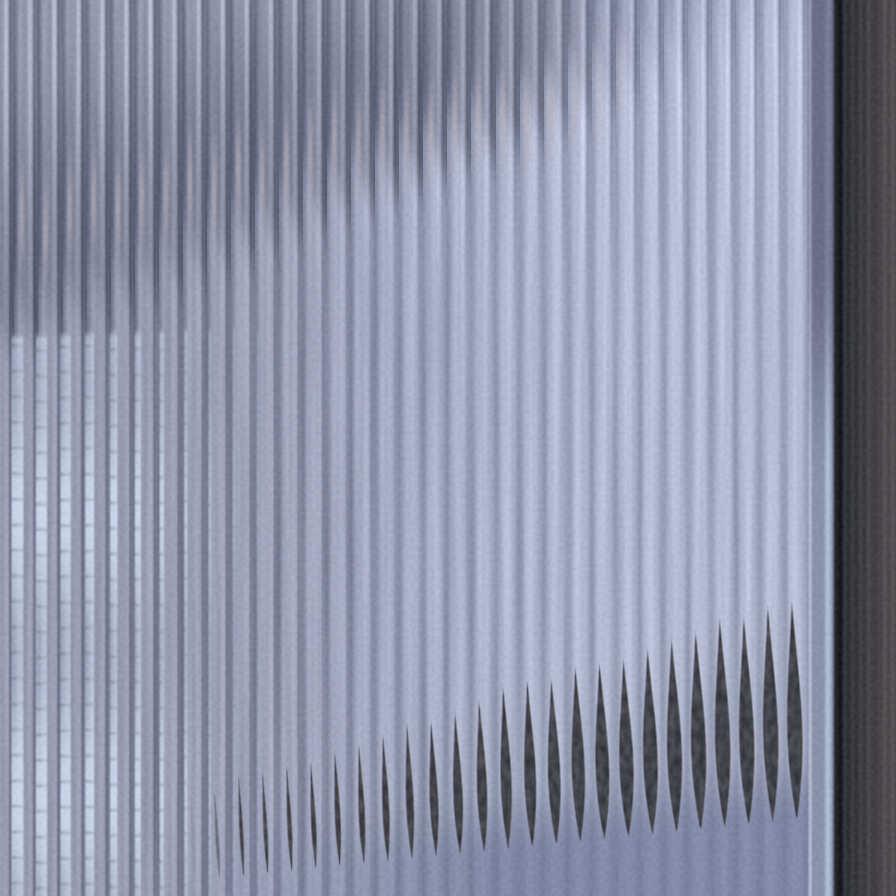
Reproduce this texture procedurally as a three.js fragment shader.

```glsl
varying vec2 vUv;

const float PI = 3.14159265;
const float FLUTES = 37.25;
const float PANE_EDGE = 0.902;

float hash(float n) {
  return fract(sin(n * 91.35) * 4375.85);
}

vec2 gradientAt(vec2 cell) {
  float angle = 2.0 * PI * hash(dot(cell, vec2(1.37, 7.91)));
  return vec2(cos(angle), sin(angle));
}

float gradientNoise(vec2 p) {
  vec2 i = floor(p), f = fract(p);
  vec2 u = f * f * f * (f * (f * 6.0 - 15.0) + 10.0);
  vec2 e = vec2(1.0, 0.0);
  float low = mix(dot(gradientAt(i), f), dot(gradientAt(i + e.xy), f - e.xy), u.x);
  float high = mix(dot(gradientAt(i + e.yx), f - e.yx), dot(gradientAt(i + e.xx), f - e.xx), u.x);
  return mix(low, high, u.y);
}

// Soft line of a given half width
float line(float x, float center, float halfWidth, float blur) {
  return 1.0 - smoothstep(halfWidth - blur, halfWidth + blur, abs(x - center));
}

// Signed distance to the nearest repeat of a phase, in flutes
float flutePhase(float flute, float center) {
  return fract(flute - center + 0.5) - 0.5;
}

// Blurred room behind the glass, bent a little by each flute
vec3 backdrop(vec2 uv, float flute) {
  vec3 shadow = vec3(0.47, 0.49, 0.58);
  vec3 mid = vec3(0.56, 0.58, 0.67);
  vec3 light = vec3(0.685, 0.71, 0.80);
  float bend = flutePhase(flute, 0.1) * 0.09;
  float above = uv.y + bend - 0.62 - 0.42 * uv.x;
  vec3 lit = mix(mid, light, smoothstep(0.05, 0.75, uv.x));
  vec3 upper = mix(shadow, mid, smoothstep(0.1, 0.32, above));
  upper = mix(upper, light, 0.8 * smoothstep(0.45, 0.85, uv.x));
  return mix(lit, upper, smoothstep(-0.03, 0.05, above));
}

// Rounded ridge, dark groove and thin glints
float fluteShade(vec2 uv, float flute) {
  float left = 1.0 - smoothstep(0.2, 0.6, uv.x);
  float top = smoothstep(0.6, 0.95, uv.y);
  float shade = 0.048 * cos(2.0 * PI * (flute - 0.08));
  shade -= 0.05 * line(flutePhase(flute, 0.6), 0.0, 0.12, 0.12);
  shade += 0.035 * left * cos(4.0 * PI * (flute - 0.8));
  shade -= 0.09 * max(left, top) * line(flutePhase(flute, 0.42), 0.0, 0.05, 0.05);
  shade += 0.10 * top * line(flutePhase(flute, 0.25), 0.0, 0.08, 0.08);
  return shade;
}

// Bright window panes squeezed into strips at the left
float windowStrip(vec2 uv, float flute) {
  float halfWidth = mix(0.25, 0.04, smoothstep(0.0, 0.27, uv.x));
  float strip = line(flutePhase(flute, 0.73), 0.0, halfWidth, 0.07);
  float top = 1.0 - smoothstep(0.618, 0.63, uv.y - 0.03 * uv.x);
  float row = uv.y * 35.0 + 0.25 * hash(floor(flute));
  float bar = line(fract(row), 0.5, 0.06, 0.09);
  float glow = 0.78 + 0.22 * cos(uv.y * 20.0 - 8.5);
  float fade = 1.0 - smoothstep(0.15, 0.36, uv.x);
  return strip * top * glow * fade * (1.0 - 0.4 * bar);
}

// Dark leaning blades that grow toward the right
float blade(vec2 uv, float flute) {
  float id = floor(flute + 0.5);
  float x = id / FLUTES;
  float tip = 0.04 + 0.34 * x + 0.014 * (hash(id) - 0.5);
  float base = 0.1 * x - 0.005;
  float t = clamp((uv.y - base) / (tip - base), 0.0, 1.0);
  float profile = pow(max(sin(PI * pow(t, 0.75)), 0.0), 1.35);
  float halfWidth = mix(0.07, 0.31, smoothstep(0.22, 0.8, x)) * profile;
  float center = 0.22 * (1.0 - t) - 0.09;
  float body = line(flutePhase(flute, 0.0), center, halfWidth, 0.055);
  return body * smoothstep(0.0, 0.12, profile) * smoothstep(0.2, 0.28, x);
}

// Glass edge and ribbed dark frame
vec3 frameColor(vec2 uv) {
  float lower = 1.0 - smoothstep(0.45, 0.72, uv.y);
  vec3 color = mix(vec3(0.42, 0.43, 0.53), vec3(0.54, 0.57, 0.67), lower);
  color += 0.16 * line(uv.x, 0.904, 0.002, 0.002);
  color = mix(color, vec3(0.70, 0.77, 0.85), line(uv.x, 0.924, 0.003, 0.003) * (0.2 + 0.7 * lower));
  vec3 metal = mix(vec3(0.20, 0.205, 0.225), vec3(0.32, 0.305, 0.315), smoothstep(0.94, 0.995, uv.x));
  metal += 0.025 * cos(uv.x * 700.0);
  metal -= 0.09 * line(uv.x, 0.936, 0.005, 0.003);
  metal -= 0.06 * line(uv.x, 0.978, 0.002, 0.002);
  return mix(color, metal, smoothstep(0.928, 0.933, uv.x));
}

void main() {
  vec2 uv = vUv;
  float flute = uv.x * FLUTES;
  float streak = gradientNoise(vec2(uv.x * 170.0, uv.y * 4.0));
  float grain = gradientNoise(uv * 210.0);

  vec3 color = backdrop(uv, flute) + fluteShade(uv, flute) + 0.055 * streak;

  // Warm reflections along the rising diagonal
  float rise = uv.y - 0.74 - 0.24 * uv.x + 0.03 * (hash(floor(flute)) - 0.5);
  float warm = line(rise, 0.0, 0.04, 0.04) * line(flutePhase(flute, 0.9), 0.0, 0.1, 0.1);
  color = mix(color, vec3(0.73, 0.69, 0.72), 0.6 * warm * (1.0 - smoothstep(0.6, 0.75, uv.x)));
  color = mix(color, vec3(0.81, 0.86, 0.94), 0.9 * windowStrip(uv, flute));

  // Violet floor, then the blades over it
  float ground = 1.0 - smoothstep(0.0, 0.09, uv.y - 0.13 * uv.x + 0.03);
  color = mix(color, vec3(0.42, 0.44, 0.57), 0.65 * ground * smoothstep(0.2, 0.6, uv.x));
  vec3 bladeColor = vec3(0.22, 0.225, 0.24) + 0.12 * gradientNoise(uv * vec2(150.0, 70.0));
  color = mix(color, bladeColor, 0.92 * blade(uv, flute));

  color = mix(color, frameColor(uv), smoothstep(PANE_EDGE - 0.002, PANE_EDGE + 0.002, uv.x));
  gl_FragColor = vec4(color + 0.035 * grain, 1.0);
}
```
